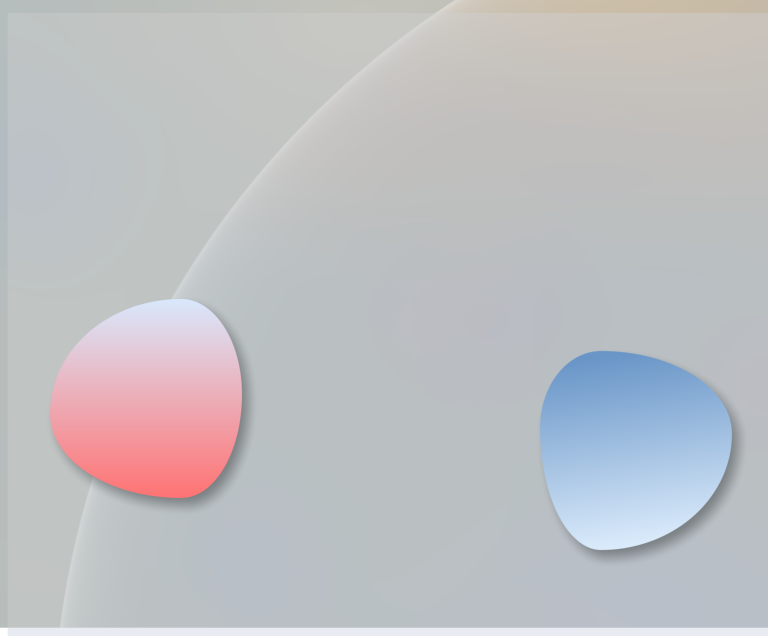
Reproduce this background procedurally as a Shadertoy shader.

```glsl
const float ASPECT = 512.0 / 424.0;

// Soft round weight, 1 at the centre
float glow(vec2 p, vec2 centre, vec2 spread) {
    vec2 q = (p - centre) / spread;
    return exp(-dot(q, q));
}

// Coverage of the region where the signed distance is negative
float fill(float dist, float softness) {
    return 1.0 - smoothstep(-softness, softness, dist);
}

// Four joined quarter ellipses; box = left, bottom, right, top.
// split = x of the top and bottom points, then y of the left and right points.
float pebbleDistance(vec2 p, vec4 box, vec3 split) {
    bool onLeft = p.x < split.x;
    vec2 centre = vec2(split.x, onLeft ? split.y : split.z);
    vec2 q = p - centre;
    vec2 radius = vec2(onLeft ? centre.x - box.x : box.z - centre.x,
                       q.y < 0.0 ? centre.y - box.y : box.w - centre.y);
    float k = length(q / radius);
    return k * (k - 1.0) / max(length(q / (radius * radius)), 1e-3);
}

vec3 drawPebble(vec3 base, vec2 p, vec4 box, vec3 split,
                vec3 bottomColor, vec3 topColor, float tilt, float aa) {
    vec2 shadowOffset = vec2(0.010, -0.012);
    float shadow = fill(pebbleDistance(p - shadowOffset, box, split), 0.017);
    base = mix(base, vec3(0.40, 0.42, 0.43), 0.74 * shadow);
    vec2 t = (p - box.xy) / (box.zw - box.xy);
    float ramp = clamp(t.y + tilt * (t.x - 0.5), 0.0, 1.0);
    vec3 body = mix(bottomColor, topColor, ramp);
    return mix(base, body, fill(pebbleDistance(p, box, split), aa));
}

// Cool haze outside the disc
vec3 outerHaze(vec2 p) {
    vec3 c = vec3(0.752, 0.768, 0.764);
    c = mix(c, vec3(0.735, 0.760, 0.785), 0.8 * glow(p, vec2(0.04, 0.73), vec2(0.13, 0.15)));
    return mix(c, vec3(0.785, 0.783, 0.765), glow(p, vec2(0.58, 0.98), vec2(0.25, 0.15)));
}

// Blue-grey haze inside the disc, warm towards the top right
vec3 innerHaze(vec2 p) {
    vec3 c = vec3(0.727, 0.752, 0.758);
    c = mix(c, vec3(0.730, 0.735, 0.764), 0.8 * glow(p, vec2(0.75, 0.50), vec2(0.19, 0.14)));
    c = mix(c, vec3(0.726, 0.748, 0.788), 0.9 * glow(p, vec2(1.00, 0.03), vec2(0.32, 0.16)));
    c = mix(c, vec3(0.726, 0.748, 0.785), 0.7 * glow(p, vec2(0.40, 0.10), vec2(0.11, 0.15)));
    c = mix(c, vec3(0.735, 0.735, 0.765), 0.6 * glow(p, vec2(1.20, 0.40), vec2(0.12, 0.13)));
    c = mix(c, vec3(0.748, 0.744, 0.742), smoothstep(0.52, 0.80, p.y));
    return mix(c, vec3(0.800, 0.770, 0.730), glow(p, vec2(0.98, 1.02), vec2(0.50, 0.18)));
}

// Large disc with a bright rim fading inward
vec3 drawDisc(vec3 base, vec2 p, vec2 centre, float radius, float aa) {
    float dist = length(p - centre) - radius;
    float depth = max(-dist, 0.0);
    float rim = 0.30 * exp(-depth / 0.060) + 0.30 * exp(-depth / 0.007);
    vec3 disc = mix(innerHaze(p), vec3(0.90, 0.91, 0.91), rim);
    return mix(base, disc, fill(dist, aa));
}

// Faint uneven tint from layered sines
float mottle(vec2 p) {
    return sin(9.0 * p.x + 5.0 * p.y + sin(7.0 * p.y))
         + 0.5 * sin(17.0 * p.y - 11.0 * p.x + sin(13.0 * p.x));
}

void mainImage(out vec4 fragColor, in vec2 fragCoord) {
    vec2 p = fragCoord / iResolution.xy * vec2(ASPECT, 1.0);
    float aa = 0.8 / iResolution.y;

    // Backdrop
    vec3 color = drawDisc(outerHaze(p), p, vec2(1.4756, -0.1675), 1.393, 1.5 * aa);
    color += 0.002 * mottle(p) * vec3(1.0, 0.3, -0.8);

    // Pale pane, with stronger contrast beyond its left and top edges
    float pane = fill(0.0120 - p.x, aa) * fill(p.y - 0.9796, aa);
    vec3 bare = 0.82 + 1.5 * (color - 0.82);
    bare -= vec3(0.0, 0.01, 0.04) * glow(p, vec2(1.1, 1.0), vec2(0.4, 0.2));
    color = mix(bare, color, pane);

    // Pebbles
    color = drawPebble(color, p, vec4(0.0786, 0.2170, 0.3805, 0.5299),
                       vec3(0.2850, 0.3500, 0.3800),
                       vec3(1.00, 0.45, 0.45), vec3(0.85, 0.91, 0.99), 0.0, aa);
    color = drawPebble(color, p, vec4(0.8491, 0.1352, 1.1509, 0.4481),
                       vec3(0.9450, 0.3270, 0.3180),
                       vec3(0.87, 0.93, 0.99), vec3(0.41, 0.585, 0.78), -0.14, aa);

    // Light strip along the bottom
    vec3 strip = mix(vec3(1.0), vec3(0.91, 0.925, 0.95), fill(0.0120 - p.x, aa));
    color = mix(color, strip, fill(p.y - 0.0130, aa));

    fragColor = vec4(color, 1.0);
}
```
